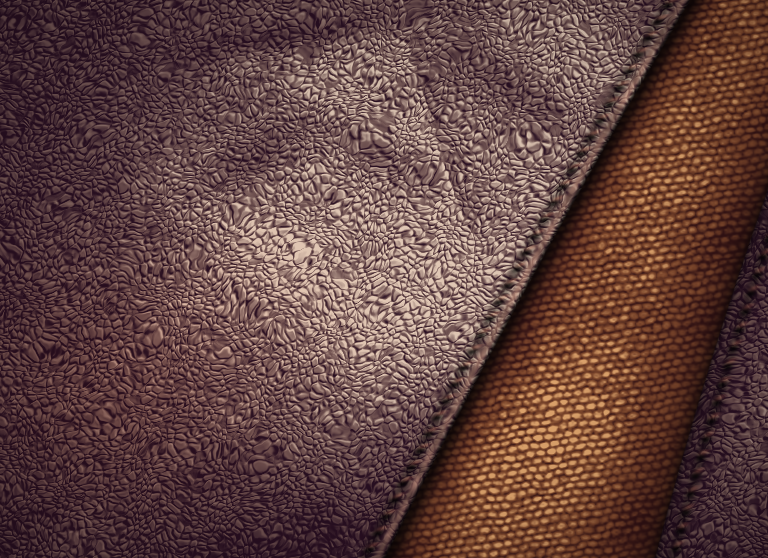
A WebGL 2 fragment shader for this texture:

```glsl
#version 300 es
precision highp float;
// Creased dark leather with a stitched, rolled hem beside a strip of woven brown cloth.
uniform vec2 u_resolution;
out vec4 fragColor;

#define GRAIN_SCALE 82.0
#define GRAIN_DEPTH 0.62
#define STITCH_STEP 0.034
#define STITCH_INSET 0.031
#define KNOT_SIZE vec2(0.0185, 0.0135)
#define WEAVE_TILT 0.16
#define LEATHER_DARK vec3(0.15, 0.055, 0.125)
#define LEATHER_MID vec3(0.42, 0.31, 0.305)
#define LEATHER_LIGHT vec3(0.83, 0.74, 0.67)
#define CLOTH_DARK vec3(0.19, 0.065, 0.075)
#define CLOTH_MID vec3(0.47, 0.265, 0.165)
#define CLOTH_LIGHT vec3(0.84, 0.62, 0.41)

float hash(vec2 p) { return fract(sin(dot(p, vec2(127.1, 311.7))) * 43758.5453); }
vec2 hash2(vec2 p) { return vec2(hash(p), hash(p + 17.3)); }

float noise(vec2 p) {
  vec2 i = floor(p), f = fract(p);
  f = f * f * (3.0 - 2.0 * f);
  return mix(mix(hash(i), hash(i + vec2(1, 0)), f.x),
             mix(hash(i + vec2(0, 1)), hash(i + vec2(1, 1)), f.x), f.y);
}

float fbm(vec2 p) {
  float sum = 0.0, amp = 0.5;
  for (int i = 0; i < 4; i++) {
    sum += amp * noise(p);
    p = p * 2.03 + 7.1;
    amp *= 0.5;
  }
  return sum;
}

vec2 rotate(vec2 p, float a) { return vec2(cos(a) * p.x + sin(a) * p.y, cos(a) * p.y - sin(a) * p.x); }

// Soft rotated ellipse of light or shade
float blob(vec2 p, vec2 centre, vec2 radius, float angle) {
  vec2 q = rotate(p - centre, angle) / radius;
  return exp(-dot(q, q));
}

// Pebbled height: domed cells, narrow cracks and fine pores
float pebbles(vec2 p) {
  vec2 i = floor(p), f = fract(p);
  float near = 8.0, second = 8.0;
  for (int y = -1; y <= 1; y++)
    for (int x = -1; x <= 1; x++) {
      vec2 cell = vec2(x, y);
      float d = length(cell + hash2(i + cell) - f);
      second = min(second, max(near, d));
      near = min(near, d);
    }
  return 0.65 * smoothstep(0.0, 0.5, second - near) + 0.45 * noise(p * 1.1) + 0.25 * noise(p * 2.6);
}

// Relief lit from the upper right, cracks kept darker
float grain(vec2 p) {
  vec2 warp = vec2(fbm(p * 14.0), fbm(p * 14.0 + 31.0)) - 0.47;
  vec2 q = rotate(p + warp * 0.06, 0.5) * GRAIN_SCALE * vec2(0.85, 1.1);
  float h = pebbles(q);
  return 0.75 * (h - pebbles(q + vec2(0.25, 0.16))) + 0.45 * (h - 0.74);
}

// Broad light and folds over the main hide
float hideLight(vec2 p) {
  vec2 q = p + 0.05 * (vec2(fbm(p * 6.0), fbm(p * 6.0 + 9.0)) - 0.47);
  float l = 0.13 + 0.45 * blob(q, vec2(0.74, 0.64), vec2(0.66, 0.43), 0.6);
  l += 0.14 * blob(q, vec2(0.43, 0.60), vec2(0.17, 0.06), -0.5);
  l += 0.13 * blob(q, vec2(0.64, 0.79), vec2(0.13, 0.04), -0.3);
  l += 0.13 * blob(q, vec2(0.60, 0.88), vec2(0.15, 0.05), 0.2);
  l += 0.16 * blob(q, vec2(1.03, 0.92), vec2(0.18, 0.08), -0.4);
  l += 0.14 * blob(q, vec2(0.80, 0.46), vec2(0.20, 0.13), 1.0);
  l += 0.12 * blob(q, vec2(0.57, 0.47), vec2(0.16, 0.09), -0.5);
  l -= 0.18 * blob(q, vec2(0.70, 0.71), vec2(0.14, 0.035), -0.5);
  l -= 0.13 * blob(q, vec2(0.45, 0.70), vec2(0.11, 0.035), 0.5);
  l -= 0.15 * blob(q, vec2(0.53, 0.94), vec2(0.20, 0.025), 0.15);
  l -= 0.16 * blob(q, vec2(0.90, 0.86), vec2(0.13, 0.045), -0.6);
  l -= 0.12 * blob(q, vec2(0.48, 0.02), vec2(0.25, 0.13), 0.3);
  // Sharp crease running down from the top
  float side = p.x - 0.842 + 0.32 * (p.y - 0.57);
  float span = smoothstep(0.56, 0.64, p.y) * (1.0 - smoothstep(0.85, 0.98, p.y));
  float shade = smoothstep(-0.003, 0.003, side) * exp(-max(side, 0.0) / 0.05);
  float lip = (1.0 - smoothstep(-0.003, 0.003, side)) * exp(min(side, 0.0) / 0.025);
  return l + span * (0.08 * lip - 0.15 * shade) + 0.14 * (fbm(rotate(p, 0.7) * vec2(7, 15)) - 0.47);
}

vec3 leather(float l, float bump) {
  l = clamp(l + bump * GRAIN_DEPTH * (0.35 + 1.2 * max(l, 0.0)), 0.0, 1.0);
  return mix(mix(LEATHER_DARK, LEATHER_MID, smoothstep(0.0, 0.46, l)), LEATHER_LIGHT, smoothstep(0.38, 0.95, l));
}

vec3 cloth(vec2 p, float across) {
  vec2 w = rotate(p + 0.007 * vec2(noise(p * 40.0), noise(p * 40.0 + 5.0)), WEAVE_TILT) / KNOT_SIZE;
  w.x += 0.5 * mod(floor(w.y), 2.0);
  vec2 f = fract(w) - 0.5;
  float knot = (1.0 - smoothstep(0.12, 0.62, length(f * vec2(0.9, 1.1)))) * (0.75 + 0.5 * hash(floor(w)));
  float fibre = noise(p * vec2(190, 260)) - 0.5;
  float l = 0.18 + 0.28 * smoothstep(0.0, 0.3, across) * (1.0 - smoothstep(0.5, 1.0, across));
  l += 0.26 * blob(p, vec2(0.98, 0.20), vec2(0.19, 0.11), 0.6) + 0.08 * blob(p, vec2(1.20, 0.66), vec2(0.2, 0.1), 1.0);
  l = l * (0.45 + 0.95 * knot + 0.5 * fibre) + 0.14 * (fbm(p * 14.0) - 0.47);
  return mix(mix(CLOTH_DARK, CLOTH_MID, smoothstep(0.0, 0.48, l)), CLOTH_LIGHT, smoothstep(0.40, 0.95, l));
}

// Sunken holes with a raised thread between them; d is the distance from the seam
vec3 stitch(vec3 col, float d, float along) {
  vec2 q = vec2(d, (fract(along / STITCH_STEP) - 0.5) * STITCH_STEP);
  float groove = exp(-d * d / 0.00012);
  float hole = exp(-dot(q * q, vec2(18000.0, 24000.0)));
  vec2 t = rotate(q - vec2(0.003, 0.010), 0.5);
  float thread = exp(-dot(t * t, vec2(14000.0, 40000.0)));
  col *= (1.0 - 0.35 * groove) * (1.0 - 0.7 * hole);
  return col + thread * vec3(0.22, 0.13, 0.09);
}

void main() {
  vec2 p = gl_FragCoord.xy / u_resolution.y;
  float px = 1.0 / u_resolution.y;
  float hemX = 0.69 + 0.50 * p.y + 0.047 * p.y * p.y;
  float farX = 1.174 + 0.26 * p.y + 0.07 * p.y * p.y;
  float hem = (p.x - hemX) * 0.88, far = (p.x - farX) * 0.95;
  float bump = grain(p);

  // Main hide, its seam and rolled lip
  vec3 hide = leather(hideLight(p), bump);
  hide *= mix(vec3(1), vec3(1.04, 0.93, 0.90), blob(p, vec2(0.2, 0.3), vec2(0.3, 0.25), 0.0));
  hide = stitch(hide, hem + STITCH_INSET, p.y * 1.15);
  float lip = exp(-pow((hem + 0.012) / 0.006, 2.0));
  hide = mix(hide, vec3(0.60, 0.44, 0.38) * (0.6 + 0.7 * noise(p * 45.0)), 0.65 * lip);
  hide *= 1.0 - 0.75 * smoothstep(-0.009, 0.0, hem);

  // Cloth, shadowed at both borders
  vec3 strip = cloth(p, (p.x - hemX) / (farX - hemX));
  strip *= 1.0 - 0.75 * exp(-pow(max(hem, 0.0) / 0.022, 2.0));
  strip *= 1.0 - 0.6 * exp(min(far, 0.0) / 0.018);

  // Second hide at the right
  float dim = 0.15 + 0.17 * blob(p, vec2(1.36, 0.25), vec2(0.07, 0.25), -0.3);
  vec3 edge = stitch(leather(dim, bump), far - STITCH_INSET, p.y * 1.04);
  edge *= 1.0 - 0.5 * exp(-max(far, 0.0) / 0.009);

  vec3 col = mix(hide, strip, smoothstep(-px, px, hem));
  col = mix(col, edge, smoothstep(-px, px, far));
  vec2 v = gl_FragCoord.xy / u_resolution - 0.5;
  fragColor = vec4(col * (1.06 - 0.45 * dot(v, v)), 1.0);
}
```
